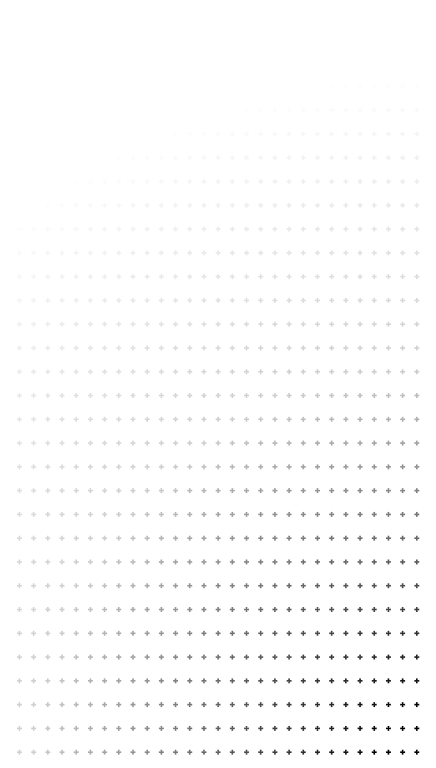
Write a WebGL 1 fragment shader that draws this background.

```glsl
precision highp float;

uniform vec2 u_resolution;

// Lengths are in canvas heights
#define GRID_START vec2(0.0253, 0.0206)
#define GRID_PITCH vec2(0.01848, 0.03096)
#define GRID_LAST 28.0
#define ARM_LENGTH 0.0032
#define ARM_HALF_WIDTH 0.00108
#define DARK_RADIUS 0.078
#define MID_RADIUS 0.52
#define FADE_RADIUS 0.91
#define MID_GRAY 0.80

// Share of a pixel-wide box at offset x that lies within the half extents
vec2 boxCoverage(vec2 x, vec2 halfSize, float pixel) {
  vec2 upper = min(x + 0.5 * pixel, halfSize);
  vec2 lower = max(x - 0.5 * pixel, -halfSize);
  return clamp((upper - lower) / pixel, 0.0, 1.0);
}

// Smoothed plus sign made of two crossing bars
float plusMask(vec2 offset, float pixel) {
  vec2 bar = vec2(ARM_LENGTH, ARM_HALF_WIDTH);
  vec2 across = boxCoverage(offset, bar, pixel);
  vec2 upright = boxCoverage(offset, bar.yx, pixel);
  return max(across.x * across.y, upright.x * upright.y);
}

// Gray level: black at the corner, light gray midway, white far out
float radialGray(float radius) {
  float inner = clamp((radius - DARK_RADIUS) / (MID_RADIUS - DARK_RADIUS), 0.0, 1.0);
  float outer = clamp((radius - MID_RADIUS) / (FADE_RADIUS - MID_RADIUS), 0.0, 1.0);
  return MID_GRAY * inner + (1.0 - MID_GRAY) * outer;
}

void main() {
  float pixel = 1.0 / u_resolution.y;
  vec2 point = gl_FragCoord.xy * pixel;

  // Nearest grid node
  vec2 node = floor((point - GRID_START) / GRID_PITCH + 0.5);
  node = clamp(node, 0.0, GRID_LAST);
  vec2 offset = point - GRID_START - node * GRID_PITCH;

  // Fade out from the lower right corner
  vec2 corner = vec2(u_resolution.x * pixel, 0.0);
  float gray = radialGray(distance(point, corner));

  gl_FragColor = vec4(vec3(mix(1.0, gray, plusMask(offset, pixel))), 1.0);
}
```
